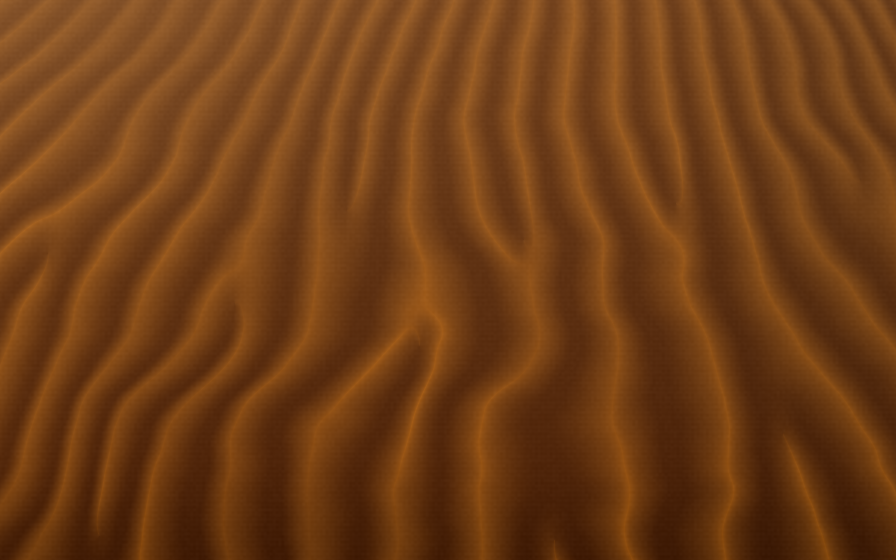
Write a WebGL 2 fragment shader that draws this texture.

```glsl
#version 300 es
precision highp float;
// Wind-blown sand ripples fanning out toward the viewer under low, warm light.
// A perspective fan gives the ripple phase; noise makes it meander, and
// scattered phase vortices make crests fork, merge and end.

uniform vec2 u_resolution;
out vec4 fragColor;

float hash(vec2 p) {
    vec3 q = fract(vec3(p.xyx) * 0.1031);
    q += dot(q, q.yzx + 33.33);
    return fract((q.x + q.y) * q.z);
}

float noise(vec2 p) {
    vec2 cell = floor(p), f = fract(p);
    f = f * f * f * (f * (f * 6.0 - 15.0) + 10.0);
    float low = mix(hash(cell), hash(cell + vec2(1, 0)), f.x);
    float high = mix(hash(cell + vec2(0, 1)), hash(cell + vec2(1, 1)), f.x);
    return mix(low, high, f.y);
}

// Ripple phase in x, crest clarity in y (lower close to a fork).
vec2 ripplePhase(vec2 p) {
    float phase = 12.0 * (p.x - 0.92) / (1.85 - p.y);
    phase += 1.0 * noise(p * vec2(2.0, 3.6) + 7.3);
    phase += 0.28 * noise(p * vec2(5.0, 9.0) + 31.7);
    phase += 0.05 * noise(p * vec2(14.0, 24.0) + 3.1);

    float clarity = 1.0;
    for (int i = 0; i < 10; i++) {
        float n = float(i);
        vec2 center = vec2(0.16 * (n + hash(vec2(n, 4.0))), hash(vec2(n, 19.0)));
        vec2 d = (p - center) * vec2(1.0, 0.45);
        float turn = mod(n, 2.0) < 0.5 ? 1.0 : -1.0;
        phase += turn * atan(d.y, d.x) / 6.2831853;
        clarity *= smoothstep(-0.02, 0.04, length(d));
    }
    return vec2(phase, clarity);
}

void main() {
    vec2 p = gl_FragCoord.xy / u_resolution.y;
    float across = gl_FragCoord.x / u_resolution.x;
    float depth = p.y;

    // Lopsided ripple profile: the steep side swaps from left to right.
    vec2 ripple = ripplePhase(p);
    float f = fract(ripple.x);
    float crestAt = mix(0.32, 0.62, smoothstep(0.1, 0.9, across));
    float rise = f < crestAt ? f / crestAt : (1.0 - f) / (1.0 - crestAt);
    float height = mix(0.45, smoothstep(0.0, 1.0, rise), ripple.y);

    // Shading from dark troughs to lit slopes, paler with distance.
    vec3 trough = mix(vec3(0.27, 0.11, 0.015), vec3(0.44, 0.25, 0.11), pow(depth, 0.8));
    vec3 slope = mix(vec3(0.47, 0.25, 0.06), vec3(0.59, 0.36, 0.15), depth);
    float patchTone = noise(p * vec2(2.6, 2.0) + 51.0) - 0.5;
    vec3 color = mix(trough, slope, clamp(height * 0.92 + patchTone * 0.3, 0.0, 1.0));

    // Thin warm glint along the nearer crests.
    float glint = pow(rise, 7.0) * ripple.y * noise(p * vec2(4.0, 3.0) + 80.0);
    color += vec3(0.22, 0.13, 0.01) * glint * (1.0 - 0.75 * depth);

    // Haze in the far left, dimmer far right and near edge.
    float haze = smoothstep(0.45, 1.1, depth) * (1.0 - smoothstep(0.0, 0.75, across));
    color = mix(color, vec3(0.59, 0.39, 0.21), 0.5 * haze);
    color *= 1.0 - 0.12 * smoothstep(0.6, 1.0, across);
    color *= 0.9 + 0.1 * smoothstep(0.0, 0.2, depth);

    // Faint woven grain.
    float weave = sin(p.y * 720.0) * 0.6 + sin(p.x * 720.0) * 0.3;
    color += 0.006 * weave + 0.014 * (noise(p * 190.0) - 0.5);

    fragColor = vec4(color, 1.0);
}
```
